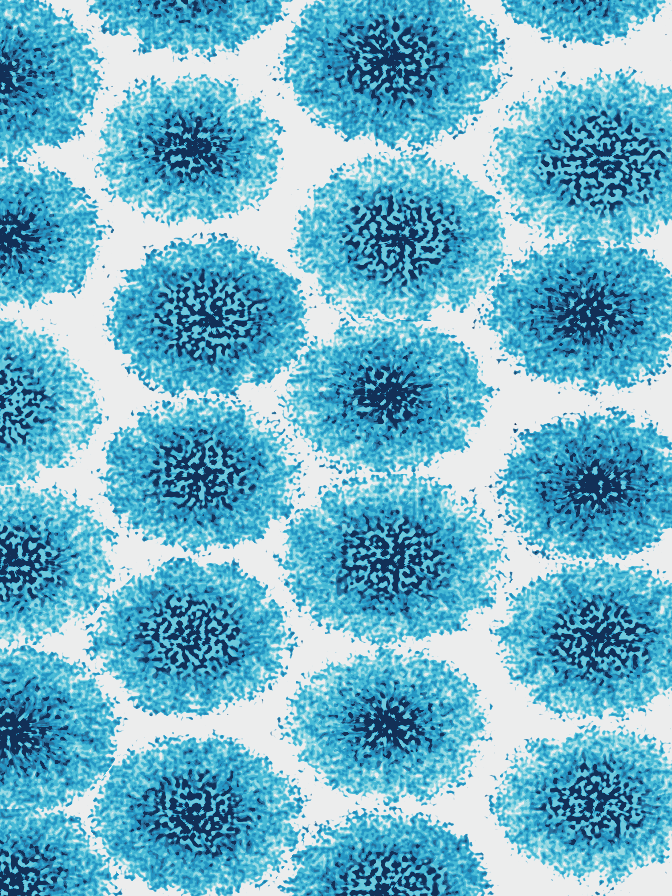
Give the GLSL for this pattern, as a Shadertoy shader.

```glsl
#define SPACING vec2(0.295, 0.247)  // column and row pitch, canvas width = 1
#define JITTER vec2(0.045, 0.034)
#define RADIUS vec2(0.152, 0.117)
#define SIZE_SPREAD 0.17
#define TUFTS 30.0                  // whole number, so rays close on themselves
#define FIBRES 76.0
#define GRAIN 165.0
#define CELLS 118.0
#define FRINGE 0.14
#define CORE_RANGE vec2(0.28, 0.56)

const float TAU = 6.2831853;
const vec3 PAPER = vec3(0.925, 0.93, 0.93);
const vec3 INKS[6] = vec3[6](
    PAPER, vec3(0.59, 0.85, 0.89), vec3(0.28, 0.73, 0.84),
    vec3(0.14, 0.59, 0.77), vec3(0.16, 0.43, 0.60), vec3(0.07, 0.19, 0.34));

vec2 hash2(vec2 p) {
    vec3 q = fract(p.xyx * vec3(0.1031, 0.1030, 0.0973));
    q += dot(q, q.yzx + 33.33);
    return fract((q.xx + q.yz) * q.zy);
}

float corner(vec2 cell, vec2 offset, float period) {
    cell.x = mod(cell.x, period);
    float angle = TAU * hash2(cell).x;
    return dot(vec2(cos(angle), sin(angle)), offset);
}

// Gradient noise that repeats along x
float gradNoise(vec2 p, float period) {
    vec2 i = floor(p), f = fract(p), e = vec2(1, 0);
    vec2 u = f * f * f * (f * (f * 6.0 - 15.0) + 10.0);
    float low = mix(corner(i, f, period), corner(i + e, f - e, period), u.x);
    float high = mix(corner(i + e.yx, f - e.yx, period),
                     corner(i + 1.0, f - 1.0, period), u.x);
    return 1.45 * mix(low, high, u.y);
}

// Ink ramp from paper (0) to navy (5)
vec3 inkColor(float tone) {
    tone = clamp(tone, 0.0, 4.999);
    int k = int(tone);
    return mix(INKS[k], INKS[k + 1], smoothstep(0.12, 0.88, fract(tone)));
}

// d: position inside the bloom, rim near length 1
vec3 bloomColor(vec2 d, vec2 p, vec2 seed) {
    float r = length(d);
    float turn = atan(d.y, d.x) / TAU;
    float shift = 60.0 * seed.x;

    // Rays, bent a little as they grow outward
    turn += 0.018 * gradNoise(vec2(turn * 9.0, r * 4.0 + shift), 9.0);
    float lobes = gradNoise(vec2(turn * 8.0, r + shift), 8.0);
    float tufts = gradNoise(vec2(turn * TUFTS, r * 3.5 + shift), TUFTS);
    float fibres = gradNoise(vec2(turn * FIBRES, r * 11.0 + shift), FIBRES);
    float grain = gradNoise(p * GRAIN, 4096.0);
    float cells = gradNoise(p * CELLS + 71.0, 4096.0);

    // Petals fade outward into streaks and stipple
    float tone = mix(3.0, 1.55, smoothstep(0.2, 1.0, r)) + 0.9 * (seed.y - 0.5);
    tone += 1.2 * tufts + 1.2 * fibres + (0.7 + 1.2 * r) * grain;

    // Dark flecks around the heart
    float flecks = smoothstep(0.22, 0.45, cells + 0.3 * fibres);
    tone += 2.4 * flecks * (1.0 - smoothstep(0.35, 0.95, r));

    // Heart: navy cells parted by pale veins, looser when it is wide
    float core = mix(CORE_RANGE.x, CORE_RANGE.y, seed.x);
    float inside = 1.0 - smoothstep(0.7 * core, 1.25 * core, r + 0.22 * tufts);
    float packing = mix(-0.28, -0.02, seed.x) - 0.25 * (1.0 - smoothstep(0.05, 0.25, r));
    float dark = smoothstep(packing - 0.14, packing + 0.2, cells + 0.25 * fibres);
    tone = mix(tone, mix(1.5, 4.9, dark), inside);

    // Ragged rim
    float rim = 0.97 + 0.05 * lobes + FRINGE * (tufts + 0.4 * fibres);
    float cover = smoothstep(-0.03, 0.04, rim - r + FRINGE * grain);
    return mix(PAPER, inkColor(tone), cover);
}

void mainImage(out vec4 fragColor, in vec2 fragCoord) {
    vec2 p = fragCoord / iResolution.x;
    float nearest = 1e3;
    vec2 local = vec2(0), seed = vec2(0);

    // Closest bloom on a staggered, jittered grid
    for (int i = -1; i <= 1; i++)
    for (int j = -1; j <= 1; j++) {
        float column = floor(p.x / SPACING.x + 0.5) + float(i);
        float stagger = 0.5 * mod(column, 2.0);
        float row = floor(p.y / SPACING.y - stagger + 0.5) + float(j);
        vec2 id = vec2(column, row) + 17.0;
        vec2 center = vec2(column, row + stagger) * SPACING
                    + JITTER * (hash2(id) - 0.5);
        vec2 traits = hash2(id + 43.0);
        float size = 1.0 + SIZE_SPREAD * (hash2(id + 91.0).x - 0.5);
        vec2 d = (p - center) / (RADIUS * size);
        if (length(d) < nearest) {
            nearest = length(d);
            local = d;
            seed = traits;
        }
    }

    vec3 color = nearest < 1.45 ? bloomColor(local, p, seed) : PAPER;
    fragColor = vec4(color, 1.0);
}
```
